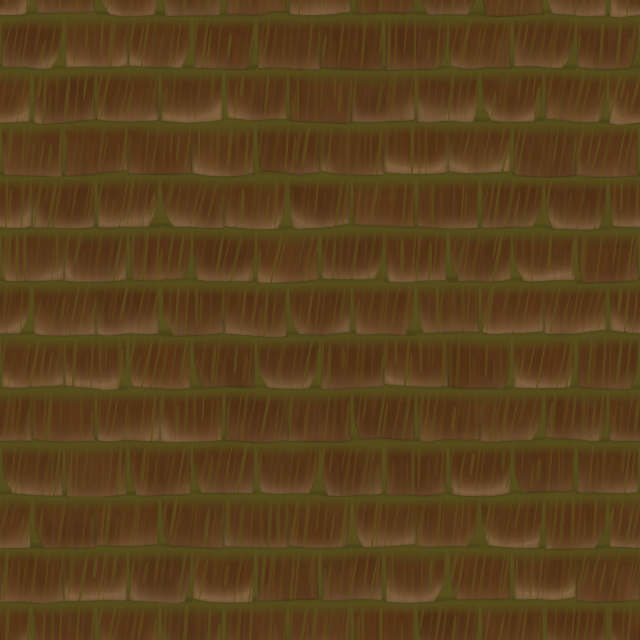
A Shadertoy shader for this texture:

```glsl
// Mossy wooden roof shingles: 12 staggered rows of 10, with slanted green streaks.

const vec2 GRID = vec2(10.0, 12.0);
const float ASPECT = 1.2;          // shingle width over row height
const float ROW_SHIFT = 0.32;
const vec3 MOSS = vec3(0.338, 0.300, 0.107);
const vec3 STREAK = vec3(0.358, 0.298, 0.107);
const vec3 DARK_WOOD = vec3(0.318, 0.188, 0.078);
const vec3 PALE_WOOD = vec3(0.500, 0.380, 0.250);

float hash(vec2 p) {
    vec3 q = fract(vec3(p.xyx) * 0.1031);
    q += dot(q, q.yzx + 33.33);
    return fract((q.x + q.y) * q.z);
}

// Value noise that repeats after the given number of lattice cells
float noise(vec2 p, vec2 period) {
    vec2 i = floor(p), f = fract(p);
    f = f * f * (3.0 - 2.0 * f);
    vec2 a = mod(i, period), b = mod(i + 1.0, period);
    return mix(mix(hash(a), hash(vec2(b.x, a.y)), f.x),
               mix(hash(vec2(a.x, b.y)), hash(b), f.x), f.y);
}

// Half width of a joint on one side; it may flare towards the bottom
float jointWidth(vec2 joint, float side, float v) {
    float open = step(0.25, hash(joint + 11.0));
    float base = mix(0.002, 0.016 + 0.018 * hash(joint + 23.0), open);
    float flare = max(hash(joint + 37.0 + side * 19.0) - 0.4, 0.0) * 0.46;
    return base + open * flare * pow(v, 3.6);
}

// Lower edge of a shingle: own height and tilt, lifted corners, small waves
float lowerEdge(vec2 id, float x, float wave) {
    float c = x - 0.5;
    float tilt = (hash(id + 53.0) - 0.5) * 0.10 * c;
    return 0.958 + (hash(id + 41.0) - 0.5) * 0.05 + tilt
         - 0.4 * c * c * c * c + (wave - 0.5) * 0.05;
}

// Long slanted moss streaks inside one shingle: x is the fill, y a thin outline
vec2 streaks(vec2 p, vec2 id, float soft) {
    vec2 cover = vec2(0.0);
    float lean = mix(0.02, 0.22, hash(id + 67.0));
    for (int k = 0; k < 8; k++) {
        vec2 key = id + vec2(float(k) * 13.0, 101.0);
        float x = (float(k) + 0.1 + 0.8 * hash(key)) * ASPECT / 8.0;
        float middle = mix(0.25, 0.65, hash(key + 5.0));
        float reach = mix(0.2, 0.8, hash(key + 9.0));
        float t = (p.y - middle) / reach;
        float width = mix(0.010, 0.033, hash(key + 17.0)) * (1.0 - t * t * t * t);
        float slope = lean + 0.10 * (hash(key + 29.0) - 0.5);
        float d = abs(p.x - x + slope * (p.y - 0.5)) - width;
        float strength = mix(0.25, 1.0, hash(key + 31.0));
        float fill = 1.0 - smoothstep(-soft, soft, d);
        float outline = (1.0 - smoothstep(0.0, 0.008 + soft, abs(d))) * step(0.0, width);
        cover = max(cover, strength * vec2(fill, outline));
    }
    return cover;
}

void mainImage(out vec4 fragColor, in vec2 fragCoord) {
    vec2 uv = fragCoord / iResolution.xy;
    float pixel = GRID.y / iResolution.y;
    float soft = max(0.008, 0.5 * pixel);

    // Staggered cells in gently sagging rows, v runs downwards
    float sag = noise(uv * vec2(14.0, 12.0), vec2(14.0, 12.0)) - 0.5;
    float r = (1.0 - uv.y) * GRID.y - ROW_SHIFT + 0.07 * sag;
    float row = mod(floor(r), GRID.y);
    float v = fract(r);
    float column = uv.x * GRID.x + 0.5 * mod(row, 2.0);
    float x = fract(column);
    vec2 id = vec2(mod(floor(column), GRID.x), row);
    vec2 nextId = vec2(mod(id.x + 1.0, GRID.x), row);

    // Noise layers
    float wave = noise(uv * vec2(30.0, 12.0), vec2(30.0, 12.0));
    float blotch = noise(uv * vec2(24.0, 30.0), vec2(24.0, 30.0));
    float grain = noise(uv * vec2(180.0, 24.0), vec2(180.0, 24.0));

    // Distances to the shingle border, in row heights
    float left = x * ASPECT - jointWidth(id, 0.0, v);
    float right = (1.0 - x) * ASPECT - jointWidth(nextId, 1.0, v);
    float side = min(left, right);
    float below = lowerEdge(id, x, wave) - v;
    float inside = min(side, below);

    // Wood with a worn pale rim
    float lower = smoothstep(0.3, 0.85, v);
    float rim = exp(-max(below, 0.0) * 5.5) + 0.6 * exp(-max(side, 0.0) * 8.0);
    float wear = lower * rim * mix(0.25, 1.3, hash(id + 83.0)) * (0.55 + 0.7 * blotch);
    wear += 0.14 * blotch * smoothstep(0.05, 0.4, v);
    vec3 wood = mix(DARK_WOOD, PALE_WOOD, clamp(wear, 0.0, 0.95));
    wood *= 0.95 + 0.09 * grain + 0.06 * (hash(id + 97.0) - 0.5);

    // Moss streaks, then moss creeping in from above and from the joints
    vec2 streak = streaks(vec2(x * ASPECT, v), id, soft);
    wood *= 1.0 + 0.09 * streak.y;
    wood = mix(wood, STREAK, 0.85 * streak.x);
    float creep = 1.0 - smoothstep(-0.03, 0.24 + 0.14 * blotch, v);
    creep = max(creep, 0.4 * exp(-max(side, 0.0) * 22.0));
    wood = mix(wood, MOSS, creep);

    // Dark line along the border, soft shade on the moss around it
    wood *= 1.0 - 0.24 * lower * exp(-max(inside, 0.0) * 50.0);
    vec3 moss = MOSS * (0.97 + 0.06 * blotch);
    moss *= 1.0 - 0.14 * exp(-max(-below, 0.0) * 45.0) * smoothstep(0.85, 0.95, v);

    float cover = smoothstep(-soft, soft, inside);
    fragColor = vec4(mix(moss, wood, cover), 1.0);
}
```
